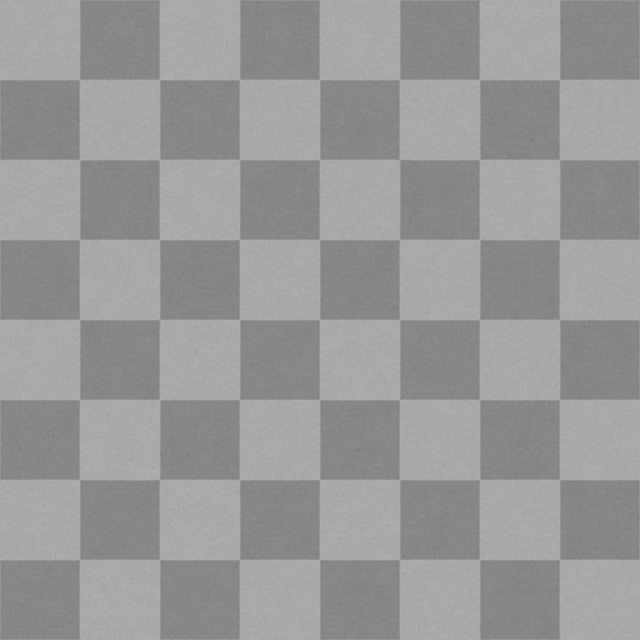
Give the GLSL for this pattern, as a WebGL 2 fragment shader.

```glsl
#version 300 es
precision highp float;
// Grey checkerboard of 8 by 8 squares with a fine, paper-like grain.
// Dark squares are slightly inset boxes on a light ground; wrapping
// gradient noise adds grain, faint fibres and sparse dark specks.
uniform vec2 u_resolution;
out vec4 fragColor;

float hash(vec2 p) {
    uvec2 q = uvec2(ivec2(p)) * uvec2(73267u, 95419u);
    uint h = (q.x ^ q.y) * 27183u;
    h = (h ^ (h >> 15)) * 31847u;
    h = (h ^ (h >> 13)) * 52711u;
    return float((h ^ (h >> 16)) & 65535u) / 65536.0;
}

// Dot product of a lattice gradient and the offset from its corner
float corner(vec2 cell, vec2 offset, vec2 period, float seed) {
    float angle = 6.2832 * hash(mod(cell, period) + seed);
    return dot(vec2(cos(angle), sin(angle)), offset);
}

// Gradient noise repeating after one canvas, roughly -0.7 to 0.7
float gradientNoise(vec2 uv, vec2 period, float seed) {
    vec2 p = uv * period, i = floor(p), f = fract(p);
    vec2 w = f * f * f * (f * (f * 6.0 - 15.0) + 10.0);
    vec2 e = vec2(1.0, 0.0);
    float low = mix(corner(i, f, period, seed),
                    corner(i + e.xy, f - e.xy, period, seed), w.x);
    float high = mix(corner(i + e.yx, f - e.yx, period, seed),
                     corner(i + e.xx, f - e.xx, period, seed), w.x);
    return mix(low, high, w.y);
}

void main() {
    vec2 uv = gl_FragCoord.xy / u_resolution;
    vec2 grid = uv * 8.0;
    vec2 square = floor(grid);
    float pixel = 8.0 / min(u_resolution.x, u_resolution.y);

    // Dark squares, inset so that light hairlines join at the corners
    vec2 fromCentre = abs(fract(grid) - 0.5);
    float edge = max(fromCentre.x, fromCentre.y) - 0.495;
    float isDark = 1.0 - mod(square.x + square.y, 2.0);
    float dark = isDark * (1.0 - smoothstep(-0.5 * pixel, 0.5 * pixel, edge));
    float grey = mix(0.662, 0.527, dark);

    // Fine grain, short horizontal fibres and soft mottling
    grey += 0.022 * gradientNoise(uv, vec2(210.0), 11.0);
    grey += 0.014 * gradientNoise(uv, vec2(70.0, 150.0), 307.0);
    grey += 0.010 * gradientNoise(uv, vec2(24.0, 32.0), 521.0);

    // Sparse dark specks and a trace of difference between squares
    float speck = smoothstep(0.42, 0.65, gradientNoise(uv, vec2(110.0, 130.0), 809.0));
    grey -= 0.03 * speck;
    grey += 0.005 * (hash(square + 41.0) - 0.5);

    fragColor = vec4(vec3(grey), 1.0);
}
```
